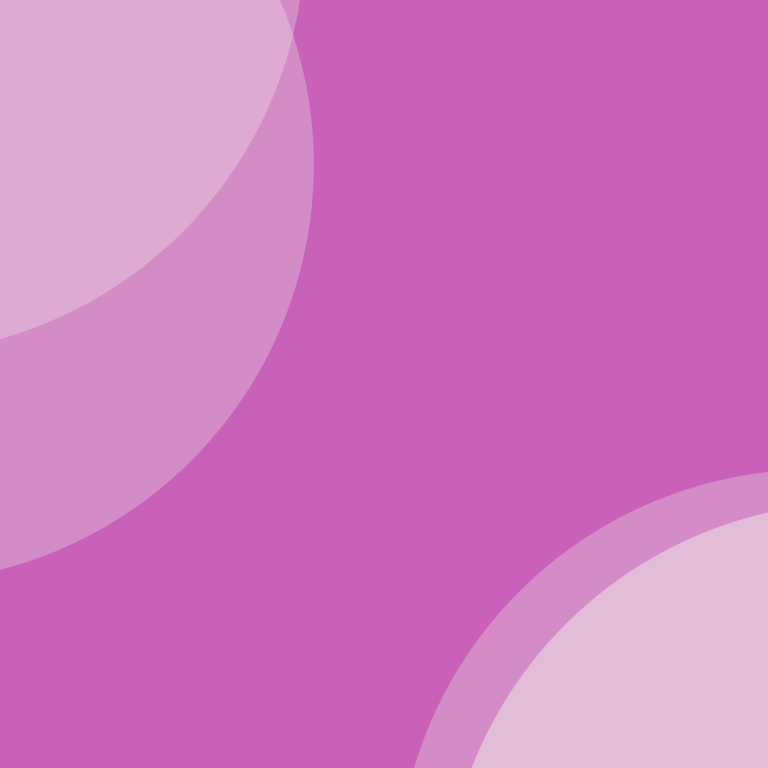
Write a three.js fragment shader that draws this background.

```glsl
// Flat orchid background with two pairs of large translucent discs
// in the upper-left and lower-right corners. Each disc is a circle distance
// function, blended over the layers below so that overlaps grow paler.

varying vec2 vUv;

// Colours
const vec3 ORCHID = vec3(0.784, 0.380, 0.718);
const vec3 VEIL = vec3(0.950, 0.964, 0.930);

// Opacity of the discs
const float LIGHT_VEIL = 0.29;
const float DENSE_VEIL = 0.46;

// Disc layout, in canvas units
const float DISC_RADIUS = 0.5443;
const vec2 UPPER_LEFT_BACK = vec2(-0.1357, 0.7852);
const vec2 UPPER_LEFT_FRONT = vec2(-0.1474, 1.0826);
const vec2 LOWER_RIGHT_BACK = vec2(1.0607, -0.1555);
const vec2 LOWER_RIGHT_FRONT = vec2(1.1210, -0.1980);

// Half width of the smoothed edge
const float EDGE_SOFTNESS = 0.001;

// Signed distance to a circle, negative inside
float circleDistance(vec2 point, vec2 center, float radius) {
  return length(point - center) - radius;
}

// Lays one translucent disc over the colour below
vec3 layDisc(vec3 below, vec2 center, float opacity) {
  float dist = circleDistance(vUv, center, DISC_RADIUS);
  float coverage = 1.0 - smoothstep(-EDGE_SOFTNESS, EDGE_SOFTNESS, dist);
  return mix(below, VEIL, coverage * opacity);
}

void main() {
  vec3 color = ORCHID;

  // Upper-left pair
  color = layDisc(color, UPPER_LEFT_BACK, LIGHT_VEIL);
  color = layDisc(color, UPPER_LEFT_FRONT, LIGHT_VEIL);

  // Lower-right pair, with a denser front disc
  color = layDisc(color, LOWER_RIGHT_BACK, LIGHT_VEIL);
  color = layDisc(color, LOWER_RIGHT_FRONT, DENSE_VEIL);

  gl_FragColor = vec4(color, 1.0);
}
```
